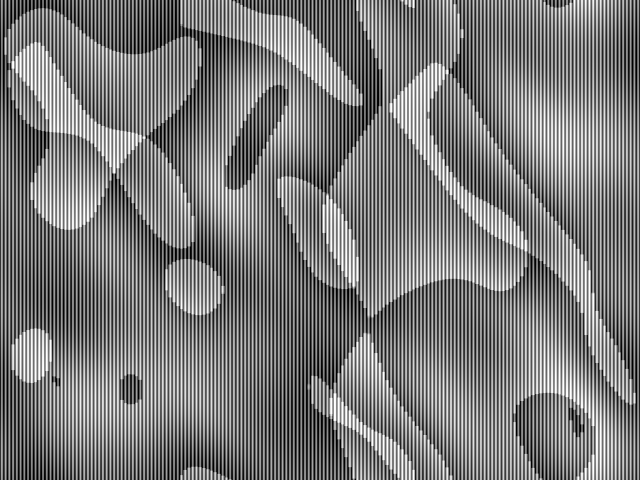
Give the GLSL for this pattern, as a Shadertoy shader.

```glsl
// Fine vertical grey stripes carrying two overlaid layers of stepped, wavy contour shading; tiles.

const float STRIPES = 171.0;              // whole stripes across the canvas
const float STRIPE_CONTRAST = 0.35;
const float SHADE_CONTRAST = 0.60;
const float MID_GREY = 0.50;
const float BANDS = 1.8;                  // contour bands per unit of noise
const float BAND_OFFSET = 0.3;
const vec2 SLANTED_CELLS = vec2(5.0, 4.0);
const vec2 UPRIGHT_CELLS = vec2(4.0, 3.0);
const float PI = 3.14159265;

// Integer hash of a lattice point, giving a gradient in -1..1
vec2 latticeGradient(vec2 cell, vec2 period, uint seed) {
    uvec2 wrapped = uvec2(mod(cell, period));
    uvec3 v = uvec3(wrapped, seed) * 1664525u + 1013904223u;
    v.x += v.y * v.z;
    v.y += v.z * v.x;
    v.z += v.x * v.y;
    v ^= v >> 16u;
    v.x += v.y * v.z;
    v.y += v.z * v.x;
    return vec2(v.xy >> 8u) / 8388608.0 - 1.0;
}

// Gradient noise that repeats after a whole number of cells
float wrappedNoise(vec2 p, vec2 period, uint seed) {
    vec2 cell = floor(p);
    vec2 f = p - cell;
    vec2 blend = f * f * f * (f * (f * 6.0 - 15.0) + 10.0);
    vec2 right = vec2(1.0, 0.0);
    vec2 up = vec2(0.0, 1.0);
    float a = dot(latticeGradient(cell, period, seed), f);
    float b = dot(latticeGradient(cell + right, period, seed), f - right);
    float c = dot(latticeGradient(cell + up, period, seed), f - up);
    float d = dot(latticeGradient(cell + 1.0, period, seed), f - 1.0);
    return mix(mix(a, b, blend.x), mix(c, d, blend.x), blend.y);
}

// Band heights; the slant is a whole number of periods, so it still wraps
float slantedField(vec2 uv) {
    vec2 p = vec2(uv.x, uv.y + uv.x) * SLANTED_CELLS;
    return wrappedNoise(p, SLANTED_CELLS, 11u) * BANDS + BAND_OFFSET;
}

float uprightField(vec2 uv) {
    return wrappedNoise(uv * UPRIGHT_CELLS, UPRIGHT_CELLS, 37u) * BANDS + BAND_OFFSET;
}

// Mean of fract() between two values, which smooths the band edges
float sawIntegral(float x) {
    float f = fract(x);
    return 0.5 * (floor(x) + f * f);
}

float averageSaw(float a, float b) {
    if (abs(b - a) < 0.001) b = a + 0.001;
    return (sawIntegral(b) - sawIntegral(a)) / (b - a);
}

void mainImage(out vec4 fragColor, in vec2 fragCoord) {
    vec2 uv = fragCoord / iResolution.xy;

    // Each stripe samples the fields along its own centre line
    float stripePhase = uv.x * STRIPES;
    float centre = (floor(stripePhase) + 0.5) / STRIPES;
    float halfPixel = 0.5 / iResolution.y;
    vec2 low = vec2(centre, uv.y - halfPixel);
    vec2 high = vec2(centre, uv.y + halfPixel);

    // Two sawtooth layers crossing each other
    float slanted = averageSaw(slantedField(low), slantedField(high));
    float upright = averageSaw(uprightField(low), uprightField(high));
    float shade = 0.5 * (slanted + upright) - 0.5;

    // Stripe wave, averaged over the width of one pixel
    float footprint = PI * STRIPES / iResolution.x;
    float stripe = -cos(2.0 * PI * fract(stripePhase)) * sin(footprint) / footprint;

    float grey = MID_GREY + SHADE_CONTRAST * shade + STRIPE_CONTRAST * stripe;
    fragColor = vec4(vec3(clamp(grey, 0.0, 1.0)), 1.0);
}
```
